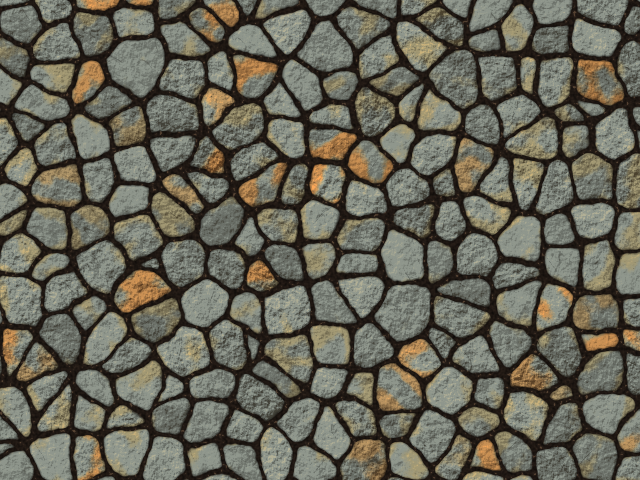
Reproduce this texture procedurally as a WebGL 2 fragment shader.

```glsl
#version 300 es
precision highp float;
// Irregular paving of weathered grey stones set in dark soil.

uniform vec2 u_resolution;
out vec4 fragColor;

const float ROWS = 12.4;          // stones per canvas height
const float JITTER = 0.86;        // scatter of stone centres
const float SIZE_SPREAD = 0.32;   // difference between large and small stones
const float GAP = 0.054;          // half width of the joints, in stone units
const float CORNER = 18.0;        // higher gives sharper corners
const float RELIEF = 0.85;        // strength of the lit surface bumps
const vec2 LIGHT = vec2(-0.55, 0.83);

const vec3 SOIL = vec3(0.125, 0.095, 0.075);
const vec3 SHADOW = vec3(0.26, 0.255, 0.22);
const vec3 SLATE = vec3(0.42, 0.44, 0.41);
const vec3 ASH = vec3(0.56, 0.59, 0.55);
const vec3 PALE = vec3(0.70, 0.69, 0.59);
const vec3 OCHRE = vec3(1.13, 1.01, 0.82);  // tint
const vec3 RUST = vec3(1.38, 0.92, 0.58);   // tint

vec2 hash2(vec2 cell) {
    uvec2 v = uvec2(ivec2(cell)) * 1664525u + 1013904223u;
    v.x += v.y * 1664525u;
    v.y += v.x * 1664525u;
    v ^= v >> 16u;
    v.x += v.y * 1664525u;
    v.y += v.x * 1664525u;
    v ^= v >> 16u;
    return vec2(v) / 4294967295.0;
}

float gradientDot(vec2 cell, vec2 offset) {
    float a = 6.28319 * hash2(cell).x;
    return dot(vec2(cos(a), sin(a)), offset);
}

float gradientNoise(vec2 p) {
    vec2 i = floor(p), f = p - i;
    vec2 u = f * f * f * (f * (f * 6.0 - 15.0) + 10.0);
    vec2 e = vec2(1.0, 0.0);
    float low = mix(gradientDot(i, f), gradientDot(i + e, f - e), u.x);
    float high = mix(gradientDot(i + e.yx, f - e.yx), gradientDot(i + 1.0, f - 1.0), u.x);
    return 1.4 * mix(low, high, u.y);
}

float fbm(vec2 p) {
    float sum = 0.0, amp = 0.5;
    for (int i = 0; i < 4; i++) {
        sum += amp * gradientNoise(p);
        p = mat2(1.6, 1.2, -1.2, 1.6) * p + 7.3;
        amp *= 0.66;
    }
    return sum;
}

vec2 stoneCentre(vec2 cell) {
    return cell + 0.5 + JITTER * (hash2(cell) - 0.5);
}

// Squared distance reduced by a per-stone weight (power diagram).
float stonePower(vec2 p, vec2 cell) {
    vec2 d = p - stoneCentre(cell);
    return dot(d, d) - SIZE_SPREAD * hash2(cell + 311.0).x;
}

// Rounded distance to the stone border; also gives its cell and outward normal.
float stoneEdge(vec2 p, out vec2 id, out vec2 normal) {
    vec2 base = floor(p);
    float best = 1e5;
    for (int y = -2; y <= 2; y++)
    for (int x = -2; x <= 2; x++) {
        vec2 cell = base + vec2(x, y);
        float power = stonePower(p, cell);
        if (power < best) { best = power; id = cell; }
    }
    vec2 centre = stoneCentre(id);
    float total = 1e-9;
    normal = vec2(0.0);
    for (int y = -2; y <= 2; y++)
    for (int x = -2; x <= 2; x++) {
        if (x == 0 && y == 0) continue;
        vec2 cell = id + vec2(x, y);
        vec2 between = stoneCentre(cell) - centre;
        float span = max(length(between), 0.05);
        float weight = exp(-CORNER * (stonePower(p, cell) - best) / (2.0 * span));
        total += weight;
        normal += weight * between / span;
    }
    normal /= total;
    return -log(total) / CORNER;
}

vec3 stoneColour(vec2 p, vec2 id, float inset, vec2 normal) {
    vec2 look = hash2(id + 57.0), kind = hash2(id + 191.0);
    vec2 q = p + 13.7 * look;
    float angle = 6.28319 * kind.x;
    vec2 grain = mat2(cos(angle), sin(angle), -sin(angle), cos(angle)) * q;

    // Mottling, bumps, layered grain and cracks
    float mottle = fbm(q * 2.3);
    float bump = fbm(q * 3.6 + 40.0);
    float slope = bump - fbm((q + 0.045 * LIGHT) * 3.6 + 40.0);
    float layers = gradientNoise(grain * vec2(1.6, 7.5));
    float crack = 1.0 - smoothstep(0.0, 0.07, abs(gradientNoise(grain * vec2(1.1, 2.4) + 9.0)));
    crack *= smoothstep(0.0, 0.3, gradientNoise(q * 2.1 + 21.0));
    float pits = smoothstep(0.28, 0.6, gradientNoise(q * 11.0));
    float rough = mix(0.55, 1.25, kind.y);

    float rim = exp(-13.0 * max(inset, 0.0));
    float tone = 0.39 + 0.36 * look.x + rough * (0.34 * mottle + RELIEF * slope + 0.09 * layers);
    tone += rim * (0.24 * dot(normal, LIGHT) - 0.04) - 0.2 * crack - 0.16 * pits * rough;

    vec3 colour = mix(SHADOW, SLATE, smoothstep(0.02, 0.42, tone));
    colour = mix(colour, ASH, smoothstep(0.38, 0.70, tone));
    colour = mix(colour, PALE, smoothstep(0.74, 1.12, tone));

    // Mineral stains
    float stain = gradientNoise(grain * vec2(1.0, 1.8) + 33.0) + 0.4 * mottle;
    float ochre = smoothstep(0.0, 0.45, stain + 0.9 * look.y - 0.62 + 0.3 * rim);
    float rust = smoothstep(0.05, 0.5, stain + 0.25) * smoothstep(0.82, 0.97, look.y);
    colour *= mix(vec3(1.0), OCHRE, ochre);
    return colour * mix(vec3(1.0), RUST, 0.65 * rust);
}

void main() {
    float pixel = ROWS / u_resolution.y;
    vec2 p = gl_FragCoord.xy * pixel;

    // Ragged outlines
    vec2 warp = vec2(gradientNoise(p * 1.9), gradientNoise(p * 1.9 + 50.0)) * 0.075;
    warp += vec2(gradientNoise(p * 6.5), gradientNoise(p * 6.5 + 80.0)) * 0.022;
    vec2 id, normal;
    float edge = stoneEdge(p + warp, id, normal);
    float inset = edge - GAP - 0.022 * gradientNoise(p * 1.3 + 5.0);

    // Soil with grit
    float grit = gradientNoise(p * 9.0) + 0.7 * gradientNoise(p * 17.0);
    vec3 soil = SOIL * (1.0 + 0.45 * grit);
    soil += vec3(0.15, 0.12, 0.085) * smoothstep(0.5, 0.9, grit);
    soil *= 0.82 + 0.18 * smoothstep(0.0, 0.07, -inset);

    vec3 stone = stoneColour(p, id, inset, normal);
    stone *= mix(0.7, 1.0, smoothstep(0.0, 0.055, inset));
    float cover = smoothstep(-0.7 * pixel, 0.7 * pixel, inset);
    fragColor = vec4(mix(soil, stone, cover), 1.0);
}
```
